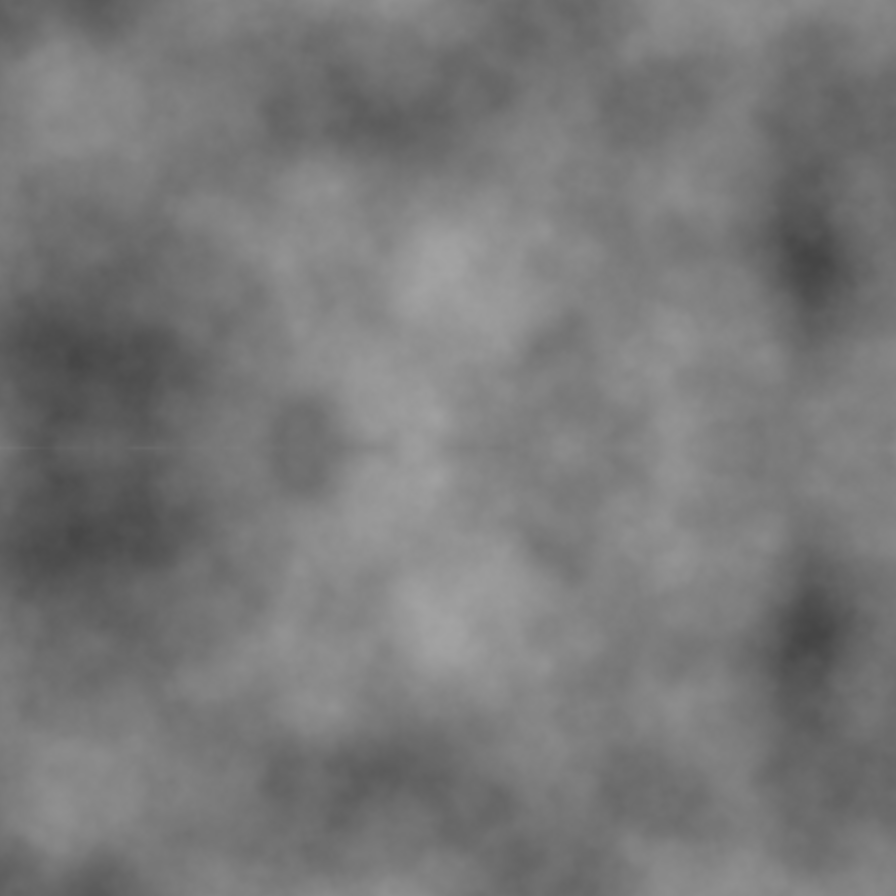
This texture is drawn by a three.js fragment shader. Its source:

```glsl
// Soft grey cloud noise, mirrored across the horizontal midline.
varying vec2 vUv;

const float BASE_GREY = 0.483;
const float CLOUD_CONTRAST = 0.42;
const float CLOUD_SCALE = 6.0;
const float GAIN = 0.5;
const int OCTAVES = 6;
const vec2 SEED = vec2(17.3, 41.7);
const float WARP = 0.09;
const float SEAM_WIDTH = 0.003;
const float SEAM_LIGHT = 0.035;

// Broad tones: centre (x, distance from midline), radii
const vec4 DARK_LEFT = vec4(0.04, 0.11, 0.13, 0.13);
const vec4 DARK_RIGHT = vec4(0.88, 0.19, 0.075, 0.09);
const vec4 DARK_MIDDLE = vec4(0.38, 0.0, 0.10, 0.12);
const vec4 LIGHT_CENTRE = vec4(0.65, 0.19, 0.20, 0.19);

float hash(vec2 p) {
  vec3 q = fract(vec3(p.xyx) * 0.1031);
  q += dot(q, q.yzx + 33.33);
  return fract((q.x + q.y) * q.z);
}

float valueNoise(vec2 p) {
  vec2 cell = floor(p);
  vec2 f = fract(p);
  vec2 w = f * f * f * (f * (f * 6.0 - 15.0) + 10.0);
  float low = mix(hash(cell), hash(cell + vec2(1.0, 0.0)), w.x);
  float high = mix(hash(cell + vec2(0.0, 1.0)), hash(cell + vec2(1.0)), w.x);
  return mix(low, high, w.y);
}

// Sum of rotated octaves, normalised to 0..1
float clouds(vec2 p) {
  mat2 turn = mat2(0.8, 0.6, -0.6, 0.8);
  float sum = 0.0;
  float total = 0.0;
  float amplitude = 1.0;
  for (int i = 0; i < OCTAVES; i++) {
    sum += amplitude * valueNoise(p);
    total += amplitude;
    amplitude *= GAIN;
    p = turn * p * 2.03 + SEED;
  }
  return sum / total;
}

float softBlob(vec2 p, vec4 blob) {
  vec2 d = (p - blob.xy) / blob.zw;
  return exp(-dot(d, d));
}

void main() {
  vec2 p = vec2(vUv.x, abs(vUv.y - 0.5));
  vec2 noisePos = p * CLOUD_SCALE + SEED;

  // Ragged broad tones
  vec2 bend = vec2(clouds(noisePos + 60.0), clouds(noisePos + 90.0)) - 0.5;
  vec2 q = p + WARP * 2.0 * bend;
  float grey = BASE_GREY;
  grey -= 0.13 * softBlob(q, DARK_LEFT);
  grey -= 0.14 * softBlob(q, DARK_RIGHT);
  grey -= 0.05 * softBlob(q, DARK_MIDDLE);
  grey += 0.075 * softBlob(q, LIGHT_CENTRE);

  // Cloud detail
  grey += CLOUD_CONTRAST * (clouds(noisePos) - 0.5);

  // Faint pale streak along the mirror line
  float streak = 1.0 - smoothstep(0.0, SEAM_WIDTH, p.y);
  float fade = 1.0 - smoothstep(0.05, 0.3, p.x);
  grey += SEAM_LIGHT * streak * fade * valueNoise(vec2(p.x * 30.0, 5.0));

  gl_FragColor = vec4(vec3(clamp(grey, 0.24, 0.64)), 1.0);
}
```
